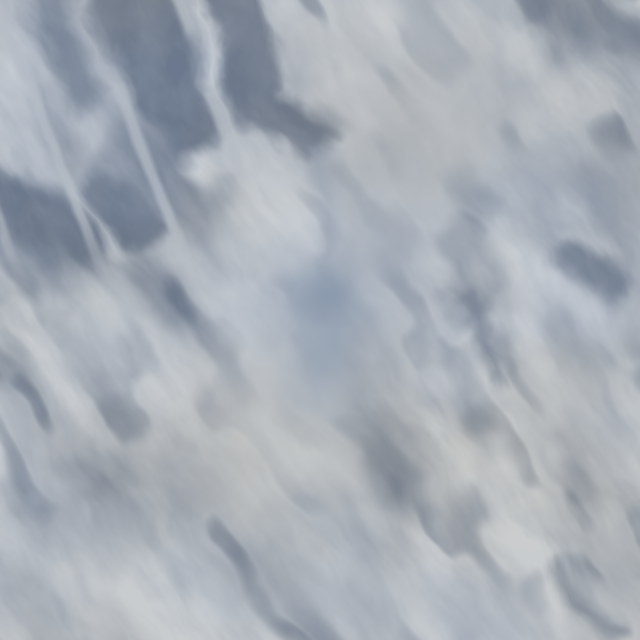
This texture is drawn by a three.js fragment shader. Its source:

```glsl
varying vec2 vUv;

float hash(vec2 p) {
  return fract(sin(dot(p, vec2(127.1, 311.7))) * 43758.5453);
}

float noise(vec2 p) {
  vec2 i = floor(p);
  vec2 f = fract(p);
  f = f * f * f * (f * (f * 6.0 - 15.0) + 10.0);
  return mix(mix(hash(i), hash(i + vec2(1.0, 0.0)), f.x),
             mix(hash(i + vec2(0.0, 1.0)), hash(i + vec2(1.0, 1.0)), f.x), f.y);
}

float fbm(vec2 p) {
  float sum = 0.0;
  float weight = 0.53;
  for (int i = 0; i < 4; i++) {
    sum += weight * noise(p);
    p = mat2(0.96, 0.28, -0.28, 0.96) * p * 2.03 + 17.3;
    weight *= 0.5;
  }
  return sum;
}

// Soft capsule between two ends
float smear(vec2 p, vec2 a, vec2 b, float radius, float blur) {
  vec2 ab = b - a;
  float d = length(p - a - ab * clamp(dot(p - a, ab) / dot(ab, ab), 0.0, 1.0));
  return 1.0 - smoothstep(radius - blur, radius + blur, d);
}

float blob(vec2 p, vec2 center, vec2 size) {
  vec2 q = (p - center) / size;
  return exp(-dot(q, q));
}

void main() {
  vec2 bend = vec2(fbm(vUv * 5.0), fbm(vUv * 5.0 + 31.0)) - 0.5;
  vec2 p = vUv + 0.07 * bend;

  // Axes across and along the slope, flatter towards the bottom
  float angle = mix(0.80, 0.50, smoothstep(0.2, 0.8, vUv.y));
  vec2 across = vec2(cos(0.62), sin(0.62));
  vec2 grain = vec2(dot(p, across), dot(p, vec2(across.y, -across.x)));
  grain.x += 0.12 * (angle - 0.62) * grain.y;

  // Calm snow with drawn out mottling
  float calm = smear(p, vec2(0.68, 0.87), vec2(0.40, 0.30), 0.10, 0.14);
  float rough = 1.0 - 0.8 * calm;
  float tone = 0.82;
  tone += 0.42 * (fbm(grain * vec2(8.0, 3.5)) - 0.5);
  tone += 0.55 * rough * (fbm(grain * vec2(20.0, 7.0) + 5.0) - 0.5);
  tone += 0.10 * (fbm(vUv * 26.0) - 0.5);

  // Scattered dark streaks in two sizes
  for (int i = 0; i < 2; i++) {
    float size = 1.0 + 0.7 * float(i);
    float streak = noise(grain * vec2(17.0, 6.5) * size + 40.0 * size);
    float patches = smoothstep(0.38, 0.66, fbm(p * 4.0 + 8.0 * size));
    tone -= 0.42 * rough * patches * smoothstep(0.52, 0.88, streak);
  }

  // Broad grey shade
  tone -= 0.26 * blob(p, vec2(0.93, 0.72), vec2(0.09, 0.08));
  tone -= 0.22 * blob(p, vec2(0.97, 0.45), vec2(0.07, 0.07));
  tone -= 0.28 * blob(p, vec2(0.17, 0.22), vec2(0.12, 0.09));
  tone -= 0.20 * blob(p, vec2(0.60, 0.20), vec2(0.05, 0.15));
  tone -= 0.15 * blob(p, vec2(0.10, 0.80), vec2(0.16, 0.14));

  // Bare rock with ragged edges
  vec2 ragged = p + 0.03 * (vec2(fbm(grain * vec2(30.0, 14.0)), fbm(grain * vec2(30.0, 14.0) + 9.0)) - 0.5);
  float rock = smear(ragged, vec2(0.19, 1.02), vec2(0.29, 0.82), 0.062, 0.022);
  rock = max(rock, smear(ragged, vec2(0.33, 1.02), vec2(0.41, 0.85), 0.036, 0.014));
  rock = max(rock, smear(ragged, vec2(0.41, 0.85), vec2(0.49, 0.79), 0.032, 0.016));
  rock = max(rock, 0.8 * smear(ragged, vec2(0.08, 1.00), vec2(0.14, 0.86), 0.030, 0.022));
  rock = max(rock, smear(ragged, vec2(-0.02, 0.69), vec2(0.12, 0.63), 0.052, 0.025));
  rock = max(rock, smear(ragged, vec2(0.17, 0.71), vec2(0.23, 0.65), 0.034, 0.018));
  rock = max(rock, 0.8 * smear(ragged, vec2(0.83, 1.02), vec2(1.02, 0.94), 0.040, 0.030));
  rock = max(rock, 0.85 * smear(ragged, vec2(0.88, 0.59), vec2(0.95, 0.555), 0.026, 0.020));
  rock = max(rock, 0.55 * smear(ragged, vec2(0.73, 0.53), vec2(0.80, 0.39), 0.012, 0.016));
  rock = max(rock, 0.65 * smear(ragged, vec2(0.87, 0.09), vec2(0.95, 0.02), 0.014, 0.017));
  float rockTone = 0.08 + 0.35 * (fbm(grain * vec2(24.0, 14.0) + 60.0) - 0.5);
  tone = mix(tone, rockTone, rock);

  // Pale ridges running between the rocks
  float lane = (dot(vUv + 0.025 * bend, vec2(0.93, 0.37)) - 0.365) / 0.13;
  float ridge = 1.0 - smoothstep(0.02, 0.11, abs(fract(lane + 0.5) - 0.5));
  ridge *= smoothstep(0.52, 0.68, vUv.y) * (1.0 - smoothstep(0.36, 0.46, vUv.x));
  tone = mix(tone, 0.82, 0.75 * ridge * smoothstep(0.25, 0.5, noise(grain * 9.0)));

  // Grey ramp, warmer on the right and cooler in hollows
  tone = clamp(tone, 0.0, 1.0);
  vec3 color = mix(vec3(0.435, 0.475, 0.535), vec3(0.785, 0.800, 0.812), tone);
  float warmth = fbm(p * 3.5 + 20.0) - 0.55 + 0.25 * (vUv.x - 0.4);
  color += clamp(warmth, -0.3, 0.3) * vec3(0.045, 0.010, -0.055);

  // Blue shaft in the middle, widening to a wedge
  float shaft = 0.40 * smear(p, vec2(0.505, 0.76), vec2(0.505, 0.60), 0.014, 0.022);
  float wedge = 0.85 * blob(p, vec2(0.51, 0.545), vec2(0.050, 0.060));
  wedge = max(wedge, 0.50 * blob(p, vec2(0.51, 0.46), vec2(0.045, 0.090)));
  color = mix(color, vec3(0.53, 0.59, 0.67), max(shaft, wedge));

  gl_FragColor = vec4(color, 1.0);
}
```
